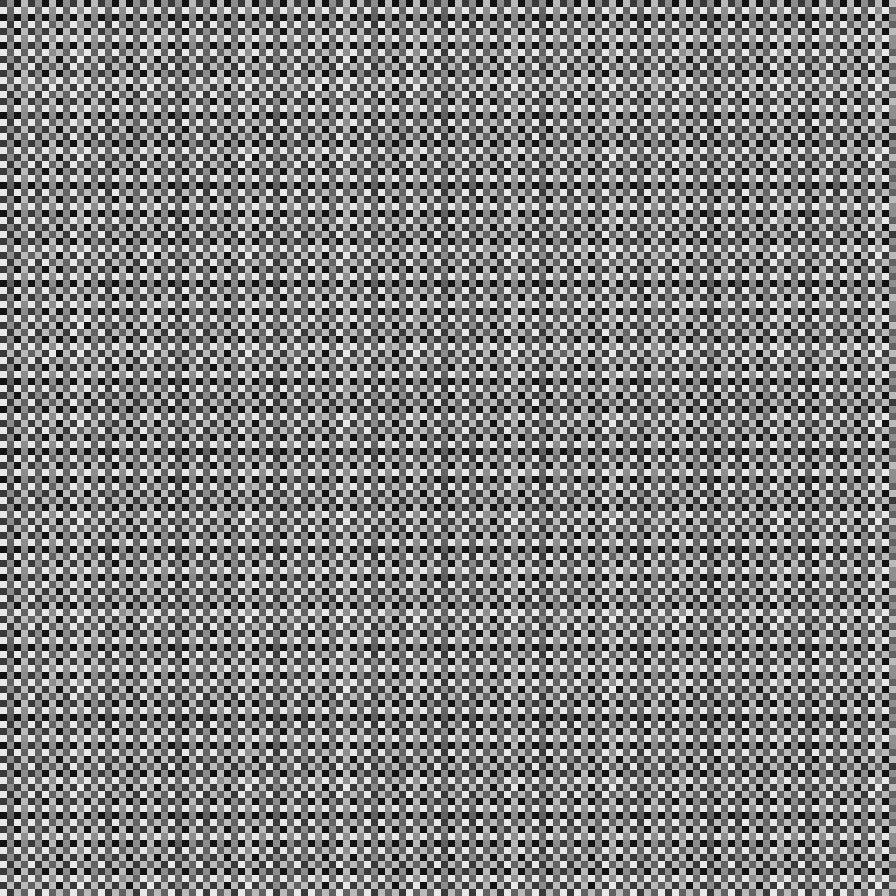
A WebGL 2 fragment shader for this pattern:

```glsl
#version 300 es
precision highp float;
// Fine woven checker of 128 x 128 square cells in six greys.
// Cell parity sets dark, light or middle tone; row and column phases
// of equal weight shift each tone by a step and wrap at the borders.

uniform vec2 u_resolution;
out vec4 fragColor;

// Grey of one cell, indexed from the top left
float cellGrey(vec2 cell) {
  cell = mod(cell, 128.0);
  vec2 parity = mod(cell, 2.0);

  // Whole numbers of cycles make both phases wrap
  vec2 phase = fract(cell * 37.0 / 128.0 + vec2(0.82, 0.53));
  float drift = 0.775 * (phase.x + phase.y) - 0.275;

  // Even columns alternate black and white, odd columns hold mid greys
  float evenRow = mix(0.0, 3.1, parity.x);
  float oddRow = mix(4.533, 1.667, parity.x);
  float base = mix(evenRow, oddRow, parity.y);
  float level = clamp(floor(base + 1.667 * drift), 0.0, 5.0);

  // Six tones, slightly wider apart towards white
  return 0.07 + level * (0.15 + 0.0036 * level);
}

void main() {
  vec2 uv = gl_FragCoord.xy / u_resolution;
  vec2 p = vec2(uv.x, 1.0 - uv.y) * 128.0;

  // Blend across the nearest cell edges over one pixel
  vec2 pixelSize = min(128.0 / u_resolution, vec2(1.0));
  vec2 edge = floor(p + 0.5);
  vec2 blend = clamp((p - edge) / pixelSize + 0.5, 0.0, 1.0);
  float upper = mix(cellGrey(edge - 1.0), cellGrey(edge - vec2(0.0, 1.0)), blend.x);
  float lower = mix(cellGrey(edge - vec2(1.0, 0.0)), cellGrey(edge), blend.x);

  fragColor = vec4(vec3(mix(upper, lower, blend.y)), 1.0);
}
```
